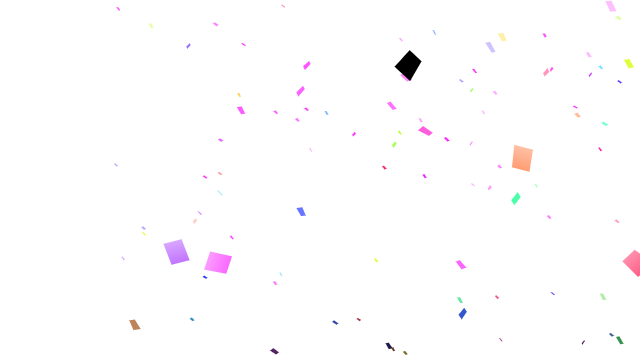
A WebGL 1 fragment shader for this background:

```glsl
precision highp float;
// Sparse confetti: small tilted paper flakes and a few large ones on white.

uniform vec2 u_resolution;

const float SMALL_COUNT = 90.0;
const float LARGE_COUNT = 5.0;
const vec2 SMALL_HALF = vec2(0.0056, 0.0086);
const vec2 LARGE_HALF = vec2(0.026, 0.031);

float hash(float n, float channel) {
    return fract(sin(n * 91.17 + channel * 37.73) * 4375.85);
}

vec3 hsv(float hue, float saturation, float value) {
    vec3 ramp = abs(fract(hue + vec3(0.0, 2.0, 1.0) / 3.0) * 6.0 - 3.0) - 1.0;
    return value * mix(vec3(1.0), clamp(ramp, 0.0, 1.0), saturation);
}

vec2 rotate(vec2 p, float angle) {
    float c = cos(angle);
    float s = sin(angle);
    return vec2(c * p.x + s * p.y, c * p.y - s * p.x);
}

// Approximate signed distance to a skewed, tapered quad.
float quadDistance(vec2 p, vec2 halfSize, float skew, float taper) {
    float width = halfSize.x * (1.0 + taper * p.y / halfSize.y);
    float side = (abs(p.x + skew * p.y) - width) / sqrt(1.0 + skew * skew);
    return max(side, abs(p.y) - halfSize.y);
}

float coverage(float d, float pixel) {
    return clamp(0.5 - d / pixel, 0.0, 1.0);
}

// Small flakes: mostly pastel, leaning left, darker towards the bottom.
vec3 addSmallFlake(vec3 base, vec2 p, float n, float aspect, float pixel) {
    vec2 center = vec2(aspect * mix(0.16, 1.0, hash(n, 1.0)), hash(n, 2.0));
    float scale = 0.6 + 1.3 * pow(hash(n, 3.0), 5.0);
    float narrow = mix(0.35, 1.0, sqrt(hash(n, 4.0)));
    float turn = hash(n, 5.0);
    float angle = 0.1 + 0.8 * turn + 1.3 * step(0.75, turn);

    vec2 q = rotate(p - center, angle);
    vec2 halfSize = SMALL_HALF * scale * vec2(narrow, 1.0);
    float d = quadDistance(q, halfSize, 0.35, 0.3 * (hash(n, 6.0) - 0.5));

    float hue = mix(0.83, hash(n, 7.0), step(0.33, hash(n, 8.0)));
    float shade = smoothstep(0.0, 0.24, center.y);
    float saturation = mix(0.65, mix(0.2, 0.85, hash(n, 9.0)), shade);
    float value = mix(0.2 + 0.4 * hash(n, 10.0), 1.0, shade);
    return mix(base, hsv(hue, saturation, value), coverage(d, pixel));
}

// Large flakes: the first is black, the others softly shaded.
vec3 addLargeFlake(vec3 base, vec2 p, float n, float aspect, float pixel) {
    vec2 center = vec2(aspect * (0.62 + 0.38 * sin(0.05 + 2.55 * n)),
                       max(0.27, 0.82 - 0.26 * n));
    vec2 q = rotate(p - center, -0.75 + 0.5 * n);
    float d = quadDistance(q, LARGE_HALF, 0.12, 0.3 * (hash(n, 11.0) - 0.5));

    float hue = mix(0.05, 0.76 + 0.2 * sin(1.4 * (n - 2.0)), step(1.5, n));
    float saturation = 0.42 + 0.15 * hash(n, 12.0) - 0.1 * q.y / LARGE_HALF.y;
    vec3 paper = hsv(hue, saturation, step(0.5, n));
    return mix(base, paper, coverage(d, pixel));
}

void main() {
    float aspect = u_resolution.x / u_resolution.y;
    float pixel = 1.0 / u_resolution.y;
    vec2 p = gl_FragCoord.xy * pixel;

    vec3 color = vec3(1.0);
    for (float n = 1.0; n <= SMALL_COUNT; n += 1.0) {
        color = addSmallFlake(color, p, n, aspect, pixel);
    }
    for (float n = 0.0; n < LARGE_COUNT; n += 1.0) {
        color = addLargeFlake(color, p, n, aspect, pixel);
    }
    gl_FragColor = vec4(color, 1.0);
}
```
